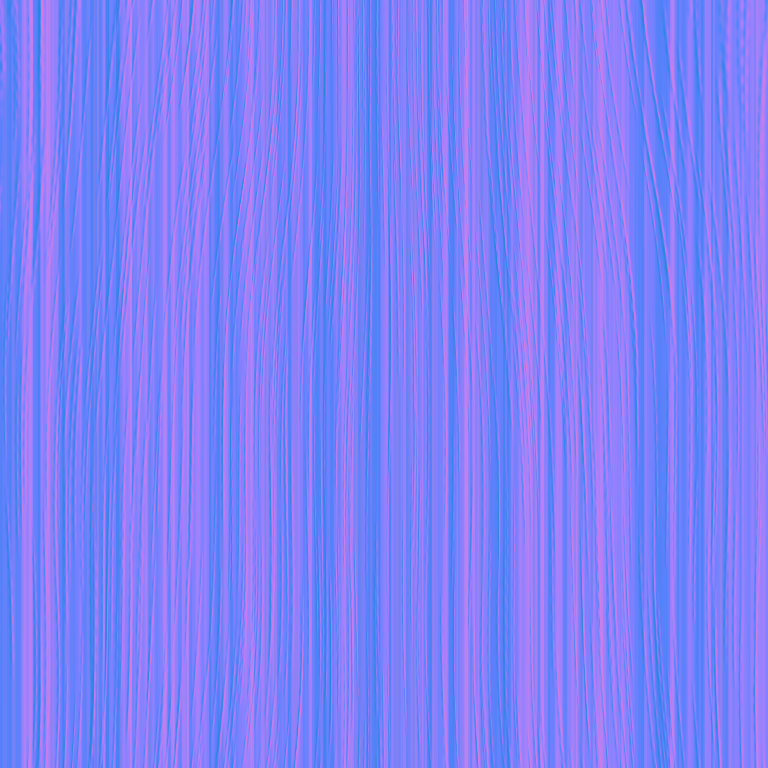
Give the GLSL for this texture map, as a three.js fragment shader.

```glsl
// Tangent-space normal map of brushed wood grain: fine upright streaks of
// stepped cellular noise set the sideways tilt, and thin leaning pores,
// scattered in bent column cells, cut paired blue and pink edges into it.
varying vec2 vUv;

float hash(vec2 p) {
  vec3 q = fract(vec3(p.xyx) * 0.1031);
  q += dot(q, q.yzx + 33.33);
  return fract((q.x + q.y) * q.z);
}

// Bands of random tilt from -1 to 1, with narrow steps between them
float streak(float x, float count, float seed) {
  float u = x * count + 0.6 * sin(x * count * 0.37 + seed) + 50.0;
  float id = floor(u);
  float a = hash(vec2(id, seed));
  float b = hash(vec2(id + 1.0, seed));
  return 2.0 * mix(a, b, smoothstep(0.32, 0.68, fract(u))) - 1.0;
}

// Sideways bend of the fibres: opposite leans in the two halves
float bend(vec2 p) {
  float rise = p.y + 0.13 * sin(7.0 * p.y + 1.0);
  return 0.075 * sin(6.2832 * p.x) * rise
       + 0.003 * sin(9.0 * p.y + 17.0 * p.x);
}

// Tilt across the walls of one layer of long, tapered pores
float pores(vec2 p, float columns, float seed) {
  float u = p.x * columns + 20.0;
  float id = floor(u);
  float v = p.y * (2.2 + 2.0 * hash(vec2(id, seed + 3.0)))
          + 9.0 * hash(vec2(id, seed));
  vec2 cell = vec2(id, floor(v) + 17.0 * seed);
  float along = fract(v);
  float pick = hash(cell + 5.3);

  // Distance from the pore line, in canvas units
  float middle = 0.5 + 0.3 * (hash(cell + 11.7) - 0.5)
               + 0.5 * (hash(cell + 23.1) - 0.5) * (along - 0.5);
  float d = (fract(u) - middle) / columns;
  float width = mix(0.0011, 0.0018, hash(cell + 31.9));
  float taper = smoothstep(0.0, 0.2, along) * (1.0 - smoothstep(0.8, 1.0, along));
  float beads = 0.75 + 0.25 * sin(p.y * 260.0 + pick * 40.0);
  float wall = d / width * exp(-d * d / (width * width));
  return wall * taper * beads * step(0.45, pick);
}

void main() {
  float x = vUv.x;
  float y = vUv.y;
  vec2 fibre = vec2(x - bend(vUv), y);

  // Faint broad bands follow the fibres a little; fine streaks stay upright
  float tilt = 0.10 * streak(mix(x, fibre.x, 0.2), 30.0, 1.0);
  tilt += 0.17 * streak(x, 84.0, 2.0);
  float fade = 0.85 + 0.15 * sin(5.0 * y + 60.0 * x);
  tilt += 0.28 * fade * streak(x, 180.0, 3.0);
  tilt += 0.18 * streak(x, 320.0, 4.0);

  // Three overlapping layers of pores
  float groove = 0.0;
  for (int i = 0; i < 3; i++) {
    float k = float(i);
    groove += pores(fibre + vec2(0.137 * k, 0.0), 52.0 + 19.0 * k, 7.0 + k);
  }
  tilt += 1.1 * groove;
  tilt *= 1.1 / sqrt(1.0 + 1.6 * tilt * tilt);

  // Leaning walls also tip slightly up or down
  float lift = 0.01 - 0.08 * groove;
  float facing = sqrt(max(1.0 - tilt * tilt - lift * lift, 0.0));

  // Shallow creases dull some of the level strips
  float level = 1.0 - smoothstep(0.08, 0.25, abs(tilt));
  facing -= 0.1 * level * smoothstep(0.35, 0.6, streak(x, 230.0, 5.0));
  gl_FragColor = vec4(0.5 + 0.5 * vec3(tilt, lift, facing), 1.0);
}
```
